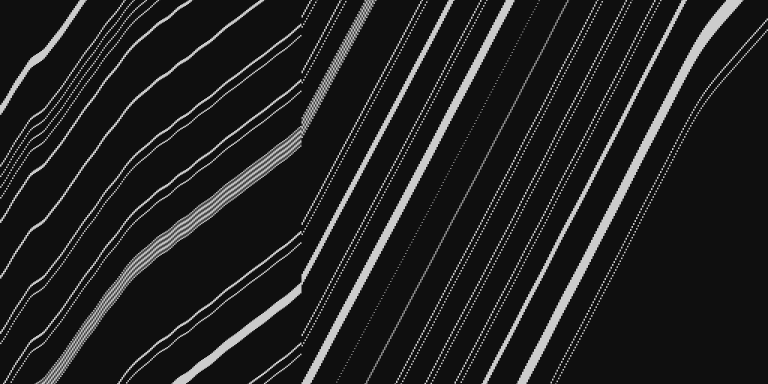
This pattern is drawn by a Shadertoy shader. Its source:

```glsl
// Pale rock strata cut by a fault: every bed is a level line of one elevation
// profile, sampled in narrow columns so thin steep seams break into dots.
// Lengths are in canvas heights; edges are antialiased by exact coverage.

const float COLUMNS = 256.0; // columns per canvas height

// Vertical bed widths in thousandths, lowest bed first
const float bedWidth[20] = float[20](
    5.0, 50.0, 24.0, 6.0, 6.0, 6.0, 9.0, 1.6, 44.0, 6.0,
    28.0, 7.0, 0.0, 54.0, 7.0, 7.0, 9.0, 9.0, 6.0, 26.0);

float gradientAt(float i) {
    return fract(sin(i * 127.1) * 43758.5) * 2.0 - 1.0;
}

// One-dimensional gradient noise
float gradientNoise(float x) {
    float i = floor(x), f = x - i;
    float s = f * f * f * (f * (f * 6.0 - 15.0) + 10.0);
    return mix(gradientAt(i) * f, gradientAt(i + 1.0) * (f - 1.0), s);
}

// Rounded version of max(x, 0)
float softHinge(float x, float radius) {
    return 0.5 * (x + sqrt(x * x + radius * radius));
}

// Height by which the beds are lifted at x
float elevation(float x) {
    float d = x - 0.786; // distance from the fault
    if (d < 0.0) {
        float lift = 0.77 * d + 0.012 * gradientNoise(x * 21.0);
        lift -= 0.63 * softHinge(-0.447 - d, 0.03);
        lift += 0.8 * softHinge(-0.669 - d, 0.006);
        return lift - softHinge(-0.708 - d, 0.006);
    }
    float lift = 0.021 + 1.85 * d + 0.05 * d * d;
    lift -= 0.85 * softHinge(d - 1.04, 0.03);
    return lift + 0.005 * gradientNoise(x * 14.0);
}

// Share of a pixel of height px covered by a band
float coverage(float d, float width, float px) {
    float top = min(d + 0.5 * px, 0.5 * width);
    float bottom = max(d - 0.5 * px, -0.5 * width);
    return clamp((top - bottom) / px, 0.0, 1.0);
}

// Brightness of all beds at one stratigraphic level
float strata(float level, float px) {
    float light = 0.0;
    for (int n = 0; n < 20; n++) {
        float i = float(n) - 8.0;
        float width = bedWidth[n] * 0.001;
        float shift = abs(i + 1.0) > 5.5 ? 0.04 : 0.0;
        float d = level - (0.145 * i - 0.04 - shift);
        float bed = coverage(d, width, px);

        // The widest bed is laminated, one other is dull
        if (width > 0.052) bed *= 0.62 + 0.38 * cos(d * 465.0);
        if (n == 6) bed *= 0.65;
        light = max(light, bed);

        // Fine seams accompany the thin beds
        if (width > 0.003 && width < 0.008) {
            int seams = n == 18 ? 3 : 1;
            for (int k = 1; k <= seams; k++)
                light = max(light, coverage(d + 0.028 * float(k), 0.004, px));
        }
    }
    return light;
}

void mainImage(out vec4 fragColor, in vec2 fragCoord) {
    vec2 p = fragCoord / iResolution.y;
    float px = 1.0 / iResolution.y;

    // Blend the two columns beside the nearest column edge
    float column = p.x * COLUMNS;
    float edge = floor(column + 0.5);
    float side = clamp((column - edge) / (px * COLUMNS) + 0.5, 0.0, 1.0);
    float left = strata(p.y - elevation((edge - 0.5) / COLUMNS), px);
    float right = strata(p.y - elevation((edge + 0.5) / COLUMNS), px);

    vec3 rock = vec3(0.06);
    vec3 seam = vec3(0.8);
    fragColor = vec4(mix(rock, seam, mix(left, right, side)), 1.0);
}
```
